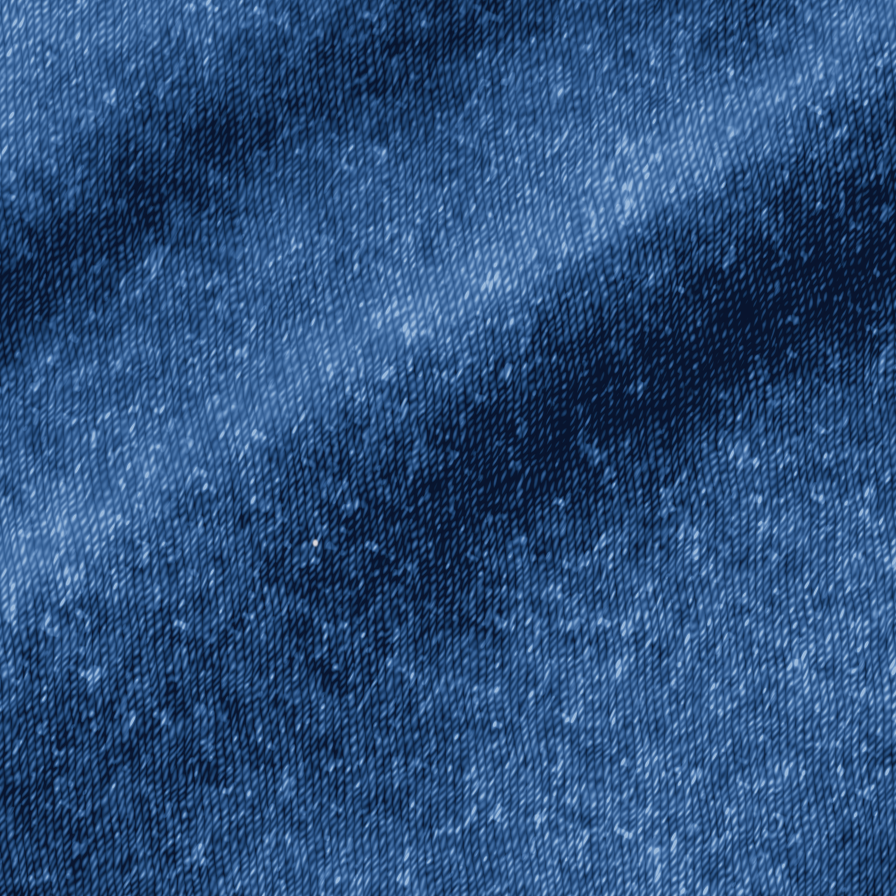
Write a Shadertoy shader that draws this texture.

```glsl
// Blue denim with a soft diagonal fold. Slanted stitches fill near-vertical
// columns; fold shading, faded yarn and pale flecks add up to one tone value,
// which is looked up in a ramp of indigo colours.

const float COLUMNS = 114.0;       // twill columns across the canvas
const float ROWS = 102.0;          // stitches along a column
const float COLUMN_LEAN = 0.055;   // sideways drift of columns with height
const float COLUMN_WOBBLE = 0.005; // uneven run of the columns
const float STITCH_SLOPE = 1.2;    // rise of a stitch over its column
const float TWILL_STEP = 0.45;     // row offset between neighbouring columns
const float BASE_TONE = 2.3;
const float FOLD_CONTRAST = 1.25;
const float WEAVE_CONTRAST = 3.6;
const float STITCH_VARIATION = 1.7;
const float FADE_VARIATION = 1.9;
const float FUZZ = 1.5;
const float FLECK_STRENGTH = 2.0;
const vec2 FIBRE_DIRECTION = vec2(0.5, 0.866);
const vec2 RIDGE_LINE = vec2(0.31, 0.63);   // height at the left edge, slope
const vec2 LINT_POSITION = vec2(0.352, 0.394);
const vec3 LINT_COLOUR = vec3(0.86, 0.85, 0.87);
const float TAU = 6.2831853;

// Indigo ramp from deep shadow to worn white yarn
const vec3 INDIGO[7] = vec3[7](
    vec3(0.03, 0.08, 0.18), vec3(0.07, 0.19, 0.34), vec3(0.13, 0.28, 0.47),
    vec3(0.20, 0.37, 0.58), vec3(0.29, 0.46, 0.67), vec3(0.43, 0.59, 0.78),
    vec3(0.62, 0.74, 0.87));

float hash(vec2 p) {
    vec3 q = fract(p.xyx * vec3(0.1031, 0.1030, 0.0973));
    q += dot(q, q.yzx + 33.33);
    return fract((q.x + q.y) * q.z);
}

float noise(vec2 p) {
    vec2 cell = floor(p);
    vec2 f = fract(p);
    f = f * f * (3.0 - 2.0 * f);
    float low = mix(hash(cell), hash(cell + vec2(1.0, 0.0)), f.x);
    float high = mix(hash(cell + vec2(0.0, 1.0)), hash(cell + 1.0), f.x);
    return mix(low, high, f.y);
}

float bell(float x, float width) {
    x /= width;
    return exp(-x * x);
}

// Signed height above the crest of the fold
float ridgeDistance(vec2 p) {
    float wobble = 0.05 * (noise(p * 3.0 + 7.0) - 0.5);
    return p.y - RIDGE_LINE.x - RIDGE_LINE.y * p.x + wobble;
}

// Broad light and shadow of the draped cloth
float foldShade(vec2 p, float d) {
    float shade = 1.3 * bell(d - 0.03, d > 0.03 ? 0.09 : 0.055);
    shade -= 1.7 * bell(d + 0.2, 0.12) * mix(0.15, 1.0, smoothstep(0.1, 0.65, p.x));
    shade -= 1.1 * bell(d - 0.35, 0.09) * (1.0 - smoothstep(0.45, 0.8, p.x));
    shade += 0.45 * bell(d - 0.19, 0.07);
    shade += 0.8 * bell(d - 0.6, 0.14);
    shade += 0.5 * bell(d + 0.62, 0.2);
    shade -= 0.7 * bell(length(p - vec2(0.42, 0.17)), 0.13);
    shade -= 0.8 * bell(length(p - vec2(0.08, 0.0)), 0.2);
    shade -= 0.7 * bell(length(p - vec2(0.82, 1.0)), 0.1);
    return shade + 0.7 * (noise(p * 6.0 + 19.0) - 0.5);
}

// Stitch relief around zero, with a random tone for each stitch
float weave(vec2 p, float d) {
    float bend = 0.01 * smoothstep(-0.08, 0.12, d);
    bend += COLUMN_WOBBLE * (noise(p * 14.0) + 0.5 * noise(p * 47.0 + 31.0));
    float u = (p.x + COLUMN_LEAN * p.y + bend) * COLUMNS;
    float column = floor(u);
    float across = u - column - 0.5;
    float along = p.y * ROWS - STITCH_SLOPE * across - TWILL_STEP * column;
    along += 0.5 * hash(vec2(column, 5.0)) + 0.9 * noise(p * vec2(55.0, 40.0));
    float stitch = 0.5 + 0.5 * cos(TAU * along);
    float groove = pow(max(cos(TAU * 0.5 * across), 0.0), 0.7);
    float relief = groove * mix(0.25, 1.0, stitch);
    float tint = hash(vec2(column, floor(along + 0.5)) + 40.0) - 0.5;
    return WEAVE_CONTRAST * (relief - 0.45) + STITCH_VARIATION * tint * relief;
}

// Faded patches, fuzz and short pale fibres, laid along the fibre direction
float wear(vec2 p) {
    vec2 across = vec2(FIBRE_DIRECTION.y, -FIBRE_DIRECTION.x);
    vec2 q = vec2(dot(p, across), dot(p, FIBRE_DIRECTION));
    float patches = 0.6 * noise(q * 38.0 + 11.0) + 0.4 * noise(q * 85.0 + 3.0) - 0.5;
    float fuzz = noise(q * vec2(230.0, 150.0) + 60.0) - 0.5;
    float fibre = noise(q * vec2(165.0, 88.0) + 90.0);
    float fleck = smoothstep(0.7, 0.95, fibre);
    return FADE_VARIATION * patches + FUZZ * fuzz + FLECK_STRENGTH * fleck;
}

vec3 indigo(float tone) {
    tone = clamp(tone, 0.0, 5.999);
    int i = int(tone);
    return mix(INDIGO[i], INDIGO[i + 1], fract(tone));
}

vec3 denim(vec2 p) {
    float d = ridgeDistance(p);
    // The cloth turns away behind the crest, so its weave looks softer there
    float detail = 1.0 - 0.2 * smoothstep(0.0, 0.25, d) - 0.3 * bell(d - 0.04, 0.05);
    float tone = BASE_TONE + FOLD_CONTRAST * foldShade(p, d);
    tone += detail * (weave(p, d) + wear(p));
    float lint = length((p - LINT_POSITION) * vec2(1.3, 1.0));
    return mix(indigo(tone), LINT_COLOUR, 1.0 - smoothstep(0.002, 0.0055, lint));
}

void mainImage(out vec4 fragColor, in vec2 fragCoord) {
    float size = min(iResolution.x, iResolution.y);
    vec3 colour = vec3(0.0);
    // Four samples per pixel smooth the fine weave
    for (int k = 0; k < 4; k++) {
        vec2 offset = vec2(k % 2, k / 2) * 0.5 - 0.25;
        colour += denim((fragCoord + offset) / size);
    }
    fragColor = vec4(colour * 0.25, 1.0);
}
```
